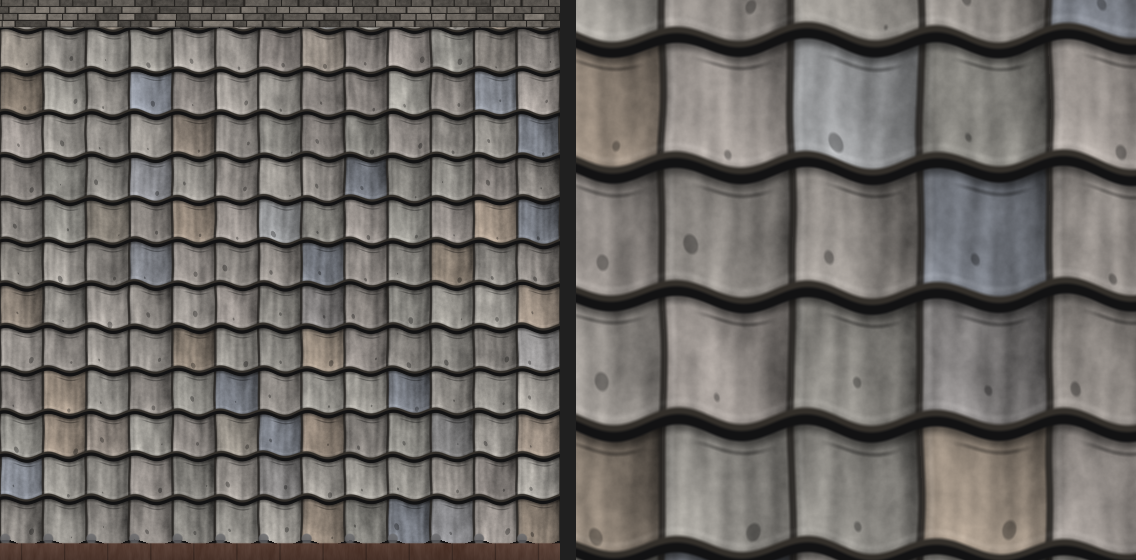
Left: the whole. Right: its middle third, enlarged.
Write a WebGL 2 fragment shader that draws this texture.

```glsl
#version 300 es
precision highp float;

uniform vec2 u_resolution;
out vec4 outColor;

const float TAU = 6.2831853;

float hash(vec2 p) {
    vec3 h = fract(p.xyx * vec3(0.1031, 0.1030, 0.0973));
    h += dot(h, h.yzx + 33.33);
    return fract((h.x + h.y) * h.z);
}

vec2 gradient(vec2 cell) {
    float angle = TAU * hash(cell);
    return vec2(cos(angle), sin(angle));
}

float gradientNoise(vec2 p) {
    vec2 i = floor(p), f = fract(p);
    vec2 s = f * f * f * (f * (f * 6.0 - 15.0) + 10.0);
    vec2 e = vec2(1.0, 0.0);
    float low = mix(dot(gradient(i), f), dot(gradient(i + e), f - e), s.x);
    float high = mix(dot(gradient(i + e.yx), f - e.yx), dot(gradient(i + 1.0), f - 1.0), s.x);
    return mix(low, high, s.y);
}

float fbm(vec2 p) {
    float sum = 0.0, amplitude = 0.6;
    for (int i = 0; i < 4; i++) {
        sum += amplitude * gradientNoise(p);
        p = p * 2.03 + 17.1;
        amplitude *= 0.55;
    }
    return sum;
}

// Clay tint of one tile: mostly warm grey, some brown or slate blue
vec3 tileTint(vec2 id) {
    vec3 tint = mix(vec3(1.0, 0.955, 0.925), vec3(0.99, 0.98, 0.94), hash(id + 3.7));
    float kind = hash(id + 41.3) + 0.35 * gradientNoise(id * 0.37);
    tint = mix(tint, vec3(1.0, 0.90, 0.80), 0.8 * smoothstep(0.86, 0.98, kind));
    return mix(tint, vec3(0.87, 0.90, 0.96), smoothstep(0.14, 0.04, kind));
}

vec3 roofTiles(vec2 uv) {
    vec2 q = vec2(uv.x * 13.0, (uv.y - 0.031) * 13.1);
    q.x += 0.035 * gradientNoise(q * vec2(0.9, 1.3));
    q.y += 0.065 * cos(TAU * (q.x - 0.62)) + 0.05 * gradientNoise(q * 0.8 + 9.0);
    vec2 id = floor(q), f = fract(q);
    vec2 seed = id * 7.31;

    // Curved body, long weather streaks and pale patches
    float light = 0.495 + 0.055 * cos(TAU * (f.x - 0.38)) + 0.11 * (hash(id) - 0.5);
    light += 0.13 * gradientNoise(vec2(q.x * 8.0, q.y * 0.9) + seed);
    light += 0.16 * fbm(f * vec2(2.2, 1.4) + seed);
    light += 0.05 * fbm(uv * 160.0);
    light += 0.05 * smoothstep(0.5, 0.1, f.y) - 0.05 * smoothstep(0.55, 0.95, f.y);
    light += 0.09 * hash(id + 8.0) * exp(-60.0 * pow(f.x - 0.14, 2.0));
    light -= 0.12 * smoothstep(0.8, 1.0, f.x);
    vec3 color = light * tileTint(id) * 1.05;

    // Small stains near the lower edge
    vec2 stain = vec2(0.2 + 0.6 * hash(id + 5.1), 0.15 + 0.25 * hash(id + 6.2));
    float stainSize = 0.055 * hash(id + 2.9);
    color *= 1.0 - 0.3 * smoothstep(stainSize + 0.03, stainSize, length((f - stain) * vec2(1.2, 0.9)));

    // Side joint with a bright rim to its right
    float joint = min(f.x, 1.0 - f.x);
    color += 0.05 * smoothstep(0.04, 0.0, abs(f.x - 0.075));
    color = mix(color, vec3(0.15, 0.14, 0.13), 0.88 * smoothstep(0.045, 0.01, joint));

    // Arc of the upper rim
    float arc = abs(f.y - 0.86 + 0.25 * pow(f.x - 0.55, 2.0));
    color *= 1.0 - 0.3 * smoothstep(0.03, 0.0, arc) * smoothstep(0.2, 0.45, f.x) * smoothstep(0.9, 0.7, f.x);

    // Thick lower lip, and the shadow it casts on the row below
    float edged = step(0.5, id.y);
    color += 0.04 * edged * smoothstep(0.04, 0.0, abs(f.y - 0.13));
    color = mix(color, vec3(0.20, 0.185, 0.165), edged * smoothstep(0.10, 0.06, f.y));
    color = mix(color, vec3(0.07, 0.07, 0.075), edged * smoothstep(0.045, 0.01, f.y));
    color *= 1.0 - 0.4 * smoothstep(0.86, 0.95, f.y);
    return mix(color, vec3(0.07, 0.07, 0.075), smoothstep(0.935, 0.965, f.y));
}

// Four thin courses of stacked ridge pieces
vec3 ridge(vec2 uv) {
    vec2 q = vec2(uv.x * 30.0, (uv.y - 0.951) / 0.01225);
    float course = floor(q.y);
    q.x += 13.7 * hash(vec2(course, 4.0)) + 0.7 * gradientNoise(vec2(q.x * 0.6, course * 5.3));
    vec2 id = floor(q), f = fract(q);
    float tone = 0.27 + 0.24 * hash(id) * (course > 2.5 ? 0.5 : 1.0) + 0.12 * fbm(uv * 90.0);
    float gap = smoothstep(0.0, 0.22, f.y) * smoothstep(0.0, 0.08, min(f.x, 1.0 - f.x));
    return mix(vec3(0.15, 0.14, 0.13), tone * vec3(1.0, 0.95, 0.89), gap);
}

// Brown board below the eaves
vec3 eavesBoard(vec2 uv) {
    float x = uv.x * 13.0;
    float grain = 0.07 * fbm(vec2(uv.x * 90.0, uv.y * 25.0)) + 0.04 * (hash(vec2(floor(x), 2.0)) - 0.5);
    float seam = smoothstep(0.03, 0.0, abs(fract(x) - 0.5));
    return (vec3(0.34, 0.24, 0.20) + grain) * (1.0 - 0.25 * seam) * mix(0.85, 1.0, uv.y / 0.03);
}

void main() {
    vec2 uv = gl_FragCoord.xy / u_resolution;
    float soft = 1.0 / u_resolution.y;
    vec3 color = roofTiles(uv);

    // Grey knobs along the lowest row
    vec2 knob = vec2((fract(uv.x * 13.0 - 0.12 + 0.5) - 0.5) / 13.0, uv.y - 0.038);
    color = mix(color, vec3(0.39, 0.39, 0.40) + 4.0 * knob.y, 0.85 * smoothstep(soft, -soft, length(knob) - 0.009));

    color = mix(color, ridge(uv), smoothstep(-soft, soft, uv.y - 0.951));
    color = mix(eavesBoard(uv), color, smoothstep(-soft, soft, uv.y - 0.03));
    outColor = vec4(clamp(color, 0.0, 1.0), 1.0);
}
```
